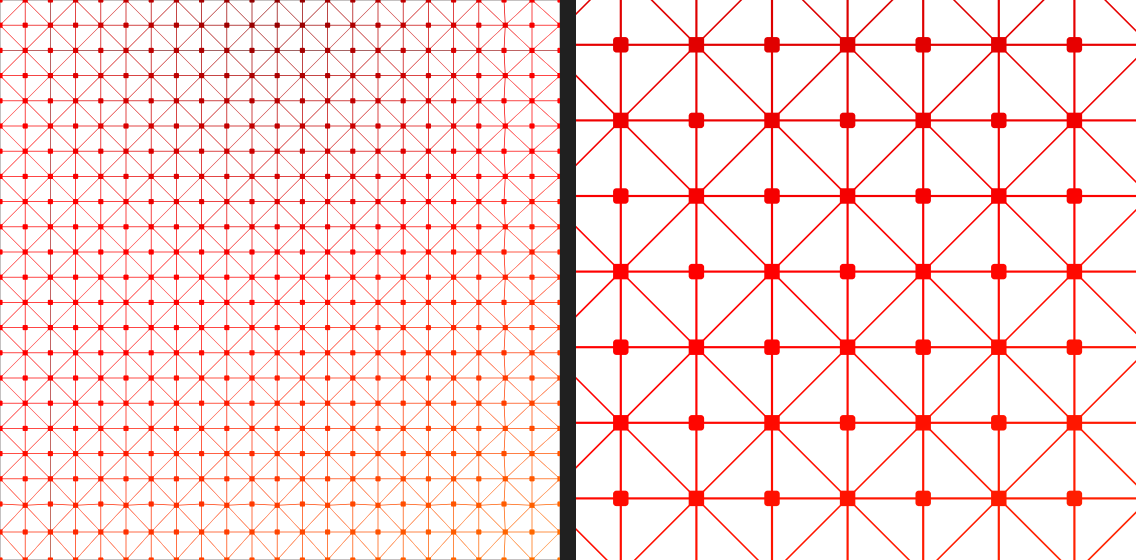
Left, the full canvas; right, a detail of the centre.
Give the GLSL for this pattern, as a WebGL 1 fragment shader.

```glsl
precision highp float;

uniform vec2 u_resolution;

const float PITCH = 0.045;          // regular node spacing
const float LAST_REGULAR = 20.0;    // index after which cells widen
const float EXTRA_PITCH = 0.005;
const float LAST_NODE = 22.0;
const float KINK = 0.0023;          // shift of crossed nodes on line 20
const float DULL_LINE = 2.0;
const float AXIS_WIDTH = 0.0013;
const float DIAGONAL_WIDTH = 0.00095;
const float NODE_HALF = 0.0046;
const float NODE_ROUND = 0.002;
const vec2 SHADE_CENTER = vec2(0.48, -0.02);
const float SHADE_RED = 0.53;
const float SHADE_SLOPE = 0.92;
const float ORANGE_START = 0.75;
const float ORANGE_SLOPE = 0.6;
const vec3 GREY = vec3(0.36, 0.33, 0.33);
const vec3 PAPER = vec3(1.0);

vec2 gridIndex(vec2 p) {
  float knee = LAST_REGULAR * PITCH;
  return min(p, knee) / PITCH + max(p - knee, 0.0) / (PITCH + EXTRA_PITCH);
}

// 1 for nodes where diagonals meet
float crossed(vec2 id) {
  return mod(id.x + id.y, 2.0);
}

vec2 nodePosition(vec2 id) {
  vec2 kinked = 1.0 - step(0.5, abs(id - LAST_REGULAR));
  return id * PITCH + max(id - LAST_REGULAR, 0.0) * EXTRA_PITCH
    + kinked * crossed(id) * KINK;
}

float segmentDistance(vec2 p, vec2 a, vec2 b) {
  vec2 ab = b - a;
  vec2 ap = p - a;
  return length(ap - ab * clamp(dot(ap, ab) / dot(ab, ab), 0.0, 1.0));
}

float roundedBox(vec2 p, float halfSize, float radius) {
  vec2 q = abs(p) - halfSize + radius;
  return length(max(q, 0.0)) + min(max(q.x, q.y), 0.0) - radius;
}

// Share of a pixel covered by a stroke, valid below one pixel width
float strokeCoverage(float d, float width, float pixel) {
  float h = 0.5 * width;
  return (clamp(d + 0.5 * pixel, -h, h) - clamp(d - 0.5 * pixel, -h, h)) / pixel;
}

// 1 on the frame, partial on the dull inner line
float greyness(float index) {
  float frame = max(step(index, 0.5), step(LAST_NODE - 0.5, index));
  float dull = 1.0 - step(0.5, abs(index - DULL_LINE));
  return max(frame, 0.5 * dull);
}

// Dark red at top centre, through red, to orange at lower right
vec3 inkColor(vec2 p) {
  float red = min(SHADE_RED + SHADE_SLOPE * distance(p, SHADE_CENTER), 1.0);
  float green = max(0.5 * p.x + p.y - ORANGE_START, 0.0) * ORANGE_SLOPE;
  return vec3(red, green, 0.0);
}

void main() {
  float pixel = 1.0 / min(u_resolution.x, u_resolution.y);
  vec2 p = gl_FragCoord.xy / u_resolution;
  p.y = 1.0 - p.y;

  vec2 nearest = floor(gridIndex(p) + 0.5);
  float lines = 0.0;
  float nodes = 0.0;
  float grey = 0.0;

  for (int j = -1; j <= 1; j++) {
    for (int i = -1; i <= 1; i++) {
      vec2 id = nearest + vec2(float(i), float(j));
      vec2 node = nodePosition(id);

      // Horizontal and vertical links
      float dh = segmentDistance(p, node, nodePosition(id + vec2(1.0, 0.0)));
      float dv = segmentDistance(p, node, nodePosition(id + vec2(0.0, 1.0)));
      float row = strokeCoverage(dh, AXIS_WIDTH, pixel);
      float column = strokeCoverage(dv, AXIS_WIDTH, pixel);
      lines = max(lines, max(row, column));
      grey = max(grey, step(0.001, row) * greyness(id.y));
      grey = max(grey, step(0.001, column) * greyness(id.x));

      // Diagonals to the lower right and lower left
      float d1 = segmentDistance(p, node, nodePosition(id + vec2(1.0, 1.0)));
      float d2 = segmentDistance(p, node, nodePosition(id + vec2(-1.0, 1.0)));
      float diagonal = strokeCoverage(min(d1, d2), DIAGONAL_WIDTH, pixel);
      lines = max(lines, diagonal * crossed(id));

      // Crossed nodes have sharper corners
      float radius = NODE_ROUND * (1.0 - 0.6 * crossed(id));
      float box = roundedBox(p - node, NODE_HALF, radius);
      nodes = max(nodes, clamp(0.5 - box / pixel, 0.0, 1.0));
    }
  }

  vec3 ink = inkColor(p);
  vec3 color = mix(PAPER, mix(ink, GREY, grey), lines);
  gl_FragColor = vec4(mix(color, ink, nodes), 1.0);
}
```
